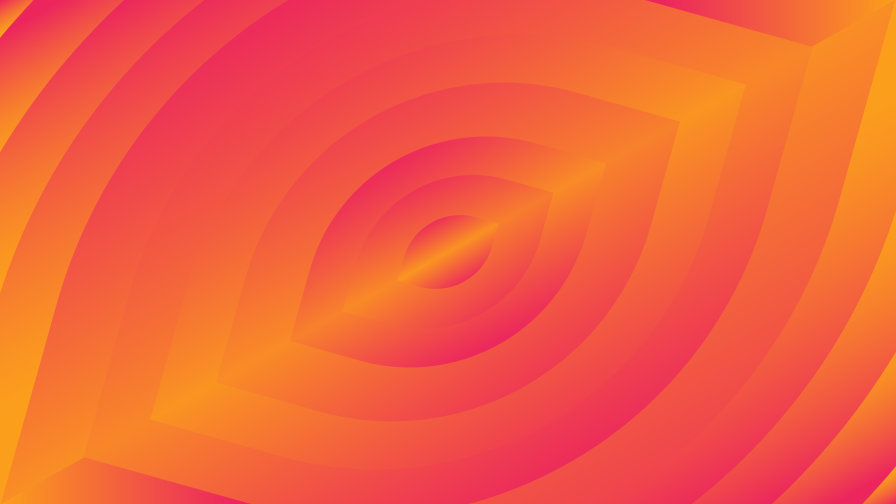
A Shadertoy shader for this background:

```glsl
const vec3 AMBER = vec3(0.985, 0.62, 0.11);
const vec3 PINK = vec3(0.925, 0.15, 0.365);

// Leaf sizes: half the tip-to-tip length, in canvas heights
const int LEAF_COUNT = 11;
const float LEAF_SIZE[LEAF_COUNT] = float[](
    0.115, 0.240, 0.360, 0.528, 0.678, 0.830, 1.018, 1.180, 1.355, 1.567, 2.2);

const float ARC_DROP = 0.43;                            // arc centre below the spine
const float ARC_RADIUS = (1.0 + ARC_DROP) * 0.70710678; // tangent to 45 degree tips
const float LEAF_HEIGHT = ARC_RADIUS - ARC_DROP;

// Gradients of the whole leaves, from the spine out to the flanks
const int WHOLE_COUNT = 7;
const float SPINE_TONE[WHOLE_COUNT] = float[](0.10, 0.23, 0.20, 0.20, 0.09, 0.20, 0.13);
const float UPPER_PEAK[WHOLE_COUNT] = float[](0.92, 0.88, 0.97, 0.77, 0.77, 0.83, 0.97);
const float LOWER_PEAK[WHOLE_COUNT] = float[](0.92, 0.82, 1.00, 0.83, 0.78, 0.95, 0.76);
const float TILT[WHOLE_COUNT] = float[](0.03, 0.07, -0.05, 0.05, 0.0, 0.0, 0.0);

// Gradients of the outer leaves, cut by the canvas: first value, step per leaf
const vec2 OUTER_START = vec2(0.15, 0.22);
const vec2 OUTER_END = vec2(0.69, 0.06);
const float OUTER_CURVE = 1.35;

// The largest whole leaf fades along the canvas edge beyond its neighbour's tip
const float CORNER_FADE = 0.46;
const float CORNER_BEGIN = 0.3;

// Signed distance to a leaf: round flanks, straight right-angled tips
float leafDistance(vec2 q, float size) {
    vec2 fromArc = vec2(abs(q.x), q.y + ARC_DROP * size);
    if (fromArc.x > fromArc.y) {
        return (abs(q.x) + q.y - size) * 0.70710678;
    }
    return length(fromArc) - ARC_RADIUS * size;
}

// Gradient position across a leaf: 0 is amber, 1 is pink
float leafTone(int i, vec2 q, float side, float cornerGap, float pixel) {
    if (i >= WHOLE_COUNT) {
        float k = float(i - WHOLE_COUNT);
        float start = OUTER_START.x + OUTER_START.y * k;
        float end = OUTER_END.x + OUTER_END.y * k;
        return pow(clamp((q.y - start) / (end - start), 0.0, 1.0), OUTER_CURVE);
    }
    if (i == WHOLE_COUNT - 1 && q.x > CORNER_BEGIN) {
        return mix(SPINE_TONE[i], cornerGap / CORNER_FADE, smoothstep(0.0, pixel, q.y));
    }
    float across = q.y / (LEAF_HEIGHT * LEAF_SIZE[i]);
    float peak = side > 0.0 ? UPPER_PEAK[i] : LOWER_PEAK[i];
    return mix(SPINE_TONE[i], peak, across) + TILT[i] * side * q.x / LEAF_SIZE[i];
}

void mainImage(out vec4 fragColor, in vec2 fragCoord) {
    float pixel = 1.0 / iResolution.y;
    vec2 pos = (fragCoord - 0.5 * iResolution.xy) * pixel;

    // Spine along the diagonal; the lower half is the upper half turned around
    vec2 spine = normalize(iResolution.xy);
    vec2 normal = vec2(-spine.y, spine.x);
    float side = dot(pos, normal) < 0.0 ? -1.0 : 1.0;
    pos *= side;
    vec2 q = vec2(dot(pos, spine), dot(pos, normal));
    float cornerGap = 0.5 * iResolution.x * pixel - pos.x;

    // Stack the leaves from the largest to the smallest
    vec3 color = AMBER;
    for (int i = LEAF_COUNT - 1; i >= 0; i--) {
        float tone = clamp(leafTone(i, q, side, cornerGap, pixel), 0.0, 1.0);
        float edge = leafDistance(q, LEAF_SIZE[i]) / pixel;
        float cover = clamp(0.5 - edge, 0.0, 1.0);
        color = mix(color, mix(AMBER, PINK, tone), cover);
    }
    fragColor = vec4(color, 1.0);
}
```
